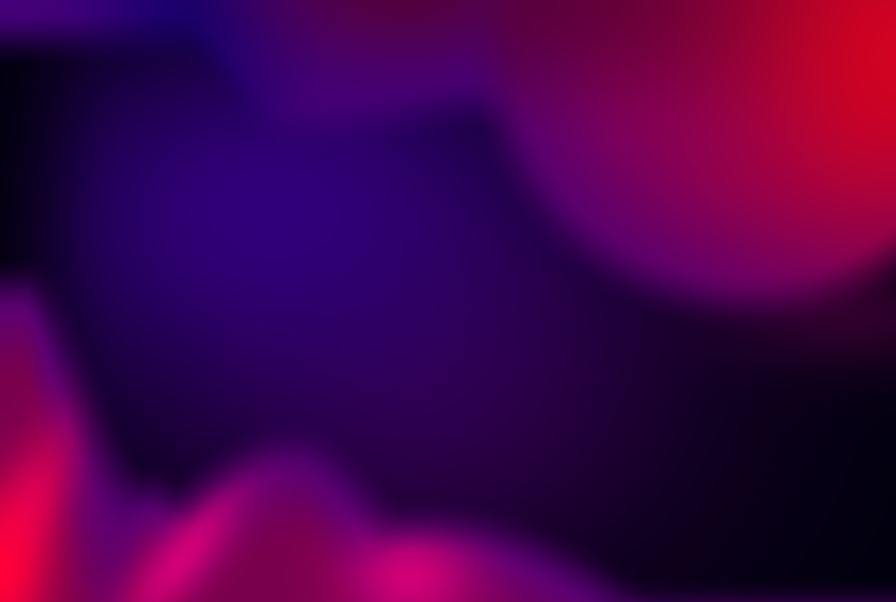
A WebGL 2 fragment shader for this background:

```glsl
#version 300 es
precision highp float;
// Soft abstract backdrop: a violet night with a crimson disc at upper right,
// a blue cloud bank along the top and glowing magenta hills at lower left.
// Built from Gaussian glows and soft-edged silhouettes, layered back to front.

uniform vec2 u_resolution;
out vec4 fragColor;

// Palette
const vec3 NIGHT   = vec3(0.00, 0.00, 0.05);
const vec3 PLUM    = vec3(0.18, 0.00, 0.27);
const vec3 INDIGO  = vec3(0.19, 0.00, 0.48);
const vec3 BLUE    = vec3(0.09, 0.00, 0.43);
const vec3 PURPLE  = vec3(0.27, 0.00, 0.47);
const vec3 VIOLET  = vec3(0.35, 0.00, 0.46);
const vec3 MAGENTA = vec3(0.48, 0.00, 0.36);
const vec3 MAROON  = vec3(0.34, 0.00, 0.20);
const vec3 WINE    = vec3(0.47, 0.00, 0.30);
const vec3 PINK    = vec3(0.82, 0.00, 0.46);
const vec3 ROSE    = vec3(0.85, 0.00, 0.35);
const vec3 CRIMSON = vec3(0.82, 0.01, 0.13);
const vec3 SCARLET = vec3(1.00, 0.00, 0.22);

// Layout, in units of the canvas height
const float ASPECT      = 1.488;
const vec2  DISC_CENTER = vec2(1.24, 0.92);
const float DISC_RADIUS = 0.44;
const float EDGE_OUT    = 0.035;  // reach of a soft edge outside a shape
const float EDGE_IN     = 0.065;  // reach of a soft edge inside a shape
const float HILL_BLEND  = 0.03;   // rounding where two hills meet

// Elliptical Gaussian, 1 at its center
float glow(vec2 p, vec2 center, vec2 radius) {
    vec2 d = (p - center) / radius;
    return exp(-dot(d, d));
}

// The same, with its long axis turned by an angle
float streak(vec2 p, vec2 center, vec2 radius, float angle) {
    float c = cos(angle), s = sin(angle);
    vec2 d = p - center;
    return glow(vec2(c * d.x + s * d.y, c * d.y - s * d.x), vec2(0.0), radius);
}

// Soft coverage from a signed distance, negative inside
float cover(float d) {
    return 1.0 - smoothstep(-EDGE_IN, EDGE_OUT, d);
}

float smoothMax(float a, float b, float k) {
    float h = max(k - abs(a - b), 0.0) / k;
    return max(a, b) + 0.25 * h * h * k;
}

// Skyline of the three hills
float hillHeight(float x) {
    float left = 0.34 * (1.0 - smoothstep(0.04, 0.24, x))
               + 0.20 * (1.0 - smoothstep(0.25, 0.45, x));
    float dx = x - 0.49;
    float width = dx < 0.0 ? 0.30 : 0.20;
    float middle = 0.27 * exp(-dx * dx / (width * width));
    float fall = x - 0.70;
    float right = 0.145 - 1.1 * fall * fall;
    return smoothMax(smoothMax(left, middle, HILL_BLEND), right, HILL_BLEND);
}

vec3 nightSky(vec2 p) {
    vec3 col = mix(NIGHT, PLUM, glow(p, vec2(0.70, 0.38), vec2(0.48, 0.40)));
    float indigo = glow(p, vec2(0.45, 0.65), vec2(0.44, 0.31));
    col = mix(col, INDIGO, indigo * smoothstep(-0.04, 0.20, p.x));
    return col + 0.5 * MAROON * glow(p, vec2(1.42, 0.48), vec2(0.20, 0.09));
}

vec3 addCloudBank(vec3 col, vec2 p) {
    float depth = 0.08 + 0.15 * smoothstep(0.30, 0.48, p.x)
                - 0.04 * smoothstep(0.50, 0.80, p.x);
    vec3 cloud = mix(PURPLE, BLUE, glow(p, vec2(0.31, 0.93), vec2(0.15, 0.30)));
    cloud = mix(cloud, MAROON, 0.85 * glow(p, vec2(0.68, 1.02), vec2(0.24, 0.12)));
    float fade = 1.0 - smoothstep(0.80, 1.10, p.x);
    return mix(col, cloud, cover(1.0 - depth - p.y) * fade);
}

vec3 addDisc(vec3 col, vec2 p) {
    float d = length(p - DISC_CENTER) - DISC_RADIUS;
    vec3 disc = mix(VIOLET * 0.95, MAGENTA, smoothstep(0.0, 0.25, -d));
    disc = mix(disc, MAROON, 0.8 * smoothstep(0.75, 1.0, p.y));
    disc = mix(disc, CRIMSON, glow(p, vec2(1.50, 0.91), vec2(0.30, 0.36)));
    return mix(col, disc, cover(d));
}

vec3 addHills(vec3 col, vec2 p) {
    const float STEP = 0.01;
    float slope = (hillHeight(p.x + STEP) - hillHeight(p.x - STEP)) / (2.0 * STEP);
    float d = (p.y - hillHeight(p.x)) / sqrt(1.0 + slope * slope);
    vec3 hill = mix(VIOLET, WINE, smoothstep(0.02, 0.18, -d));
    // Lit flanks, then the hot lower left corner
    hill = mix(hill, ROSE, streak(p, vec2(0.04, 0.14), vec2(0.17, 0.055), 1.15));
    hill = mix(hill, PINK, streak(p, vec2(0.30, 0.07), vec2(0.15, 0.05), 0.90));
    hill = mix(hill, PINK, glow(p, vec2(0.68, 0.04), vec2(0.11, 0.08)));
    hill = mix(hill, SCARLET, glow(p, vec2(0.0, 0.05), vec2(0.08, 0.13)));
    return mix(col, hill, cover(d));
}

void main() {
    vec2 p = gl_FragCoord.xy / u_resolution * vec2(ASPECT, 1.0);
    vec3 col = nightSky(p);
    col = addCloudBank(col, p);
    col = addDisc(col, p);
    col = addHills(col, p);
    fragColor = vec4(col, 1.0);
}
```
